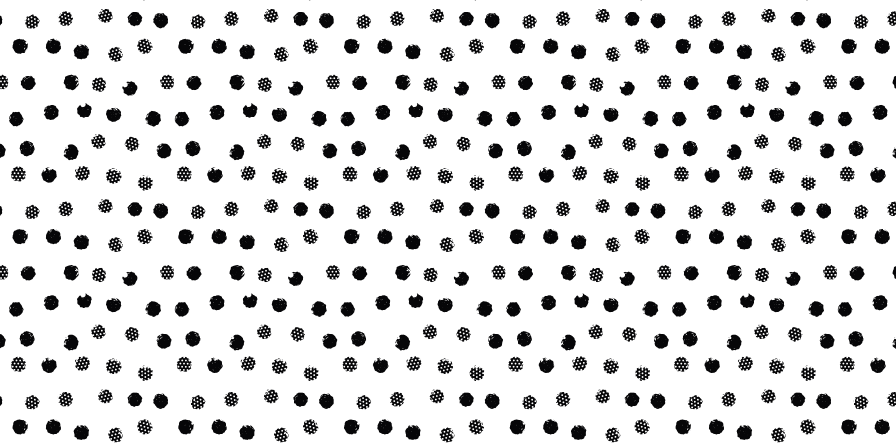
Reproduce this pattern procedurally as a Shadertoy shader.

```glsl
// Scattered hand-inked black dots on white: a jittered, staggered lattice that
// repeats every few cells. Some dots carry white specks; the rest are solid
// with rough rims, dry-brush wear on one side and an occasional notch.

const vec3 PAPER = vec3(1.0);
const vec3 INK = vec3(0.025, 0.025, 0.03);
const vec2 CELL = vec2(0.0740, 0.0708);  // lattice step, in canvas heights
const vec2 REPEAT = vec2(5.0, 6.0);      // cells per tile, rows must be even
const float RADIUS = 0.0163;             // dot radius, in canvas heights
const float JITTER = 0.36;               // position spread, in cells
const float SPECKLED_SHARE = 0.36;
const float NOTCHED_SHARE = 0.14;
const float SPECK_STEP = 0.50;           // speck sizes, in dot radii
const float SPECK_RADIUS = 0.125;
const float ROUGHNESS = 0.16;
const int SAMPLES = 3;                   // antialiasing samples per axis

vec2 hash2(vec2 p) {
    vec2 k = vec2(dot(p, vec2(127.1, 311.7)), dot(p, vec2(269.5, 183.3)));
    return fract(sin(k) * 43758.55);
}

float cornerSlope(vec2 corner, vec2 offset) {
    float a = 6.2832 * hash2(corner).x;
    return dot(vec2(cos(a), sin(a)), offset);
}

float gradientNoise(vec2 p) {
    vec2 i = floor(p), f = fract(p);
    vec2 w = f * f * f * (f * (f * 6.0 - 15.0) + 10.0);
    vec2 e = vec2(0.0, 1.0);
    return mix(mix(cornerSlope(i, f), cornerSlope(i + e.yx, f - e.yx), w.x),
               mix(cornerSlope(i + e, f - e), cornerSlope(i + 1.0, f - 1.0), w.x), w.y);
}

// Distance to the nearest speck of a triangular lattice
float speckDistance(vec2 u) {
    vec2 period = SPECK_STEP * vec2(1.0, 1.732);
    vec2 a = mod(u + 0.5 * period, period) - 0.5 * period;
    vec2 b = mod(u, period) - 0.5 * period;
    return min(length(a), length(b)) - SPECK_RADIUS;
}

// Ink coverage of one dot; u is measured in dot radii
float dotInk(vec2 u, vec2 id, float soft) {
    vec2 kind = hash2(id + 17.3);
    vec2 look = hash2(id + 41.9);
    vec2 seed = 50.0 * hash2(id + 73.1);

    // Rough round outline
    float size = mix(0.95, 1.05, look.x);
    float d = length(u) - size - ROUGHNESS * gradientNoise(u * 2.7 + seed);

    // Local frame whose x axis points to the worn side, mostly upward
    float turn = 1.57 + 3.2 * (look.y - 0.5);
    vec2 axis = vec2(cos(turn), sin(turn));
    vec2 v = vec2(dot(u, axis), dot(u, vec2(-axis.y, axis.x)));

    if (kind.x < SPECKLED_SHARE) {
        d = max(d, -speckDistance(v + 0.2 * (look - 0.5)));
    } else if (kind.y < NOTCHED_SHARE) {
        d = max(d, 0.36 - length(v - vec2(0.85, 0.15)));
    }
    float ink = 1.0 - smoothstep(-soft, soft, d);

    // Dry-brush streaks that follow the rim
    float streak = gradientNoise(vec2(length(v) * 7.0, atan(v.y, v.x) * 2.0) + seed);
    float wear = smoothstep(0.3, 1.0, v.x) * mix(0.2, 0.6, kind.y);
    return ink * (1.0 - smoothstep(0.36, 0.44, wear + streak * 0.8));
}

float patternInk(vec2 p, float soft) {
    vec2 home = floor(p / CELL);
    float ink = 0.0;
    for (int y = -1; y <= 1; y++)
    for (int x = -1; x <= 1; x++) {
        vec2 cell = home + vec2(x, y);
        vec2 id = mod(cell, REPEAT);
        vec2 center = cell + 0.5 + JITTER * (hash2(id + 5.7) - 0.5);
        center.x += 0.5 * mod(cell.y, 2.0);
        vec2 u = (p - center * CELL) / RADIUS;
        if (dot(u, u) < 1.7) ink = max(ink, dotInk(u, id, soft));
    }
    return ink;
}

void mainImage(out vec4 fragColor, in vec2 fragCoord) {
    float n = float(SAMPLES);
    float soft = 0.5 / (n * iResolution.y * RADIUS);
    float ink = 0.0;
    for (int y = 0; y < SAMPLES; y++)
    for (int x = 0; x < SAMPLES; x++) {
        vec2 shift = (vec2(x, y) + 0.5) / n - 0.5;
        ink += patternInk((fragCoord + shift) / iResolution.y, soft);
    }
    fragColor = vec4(mix(PAPER, INK, ink / (n * n)), 1.0);
}
```
